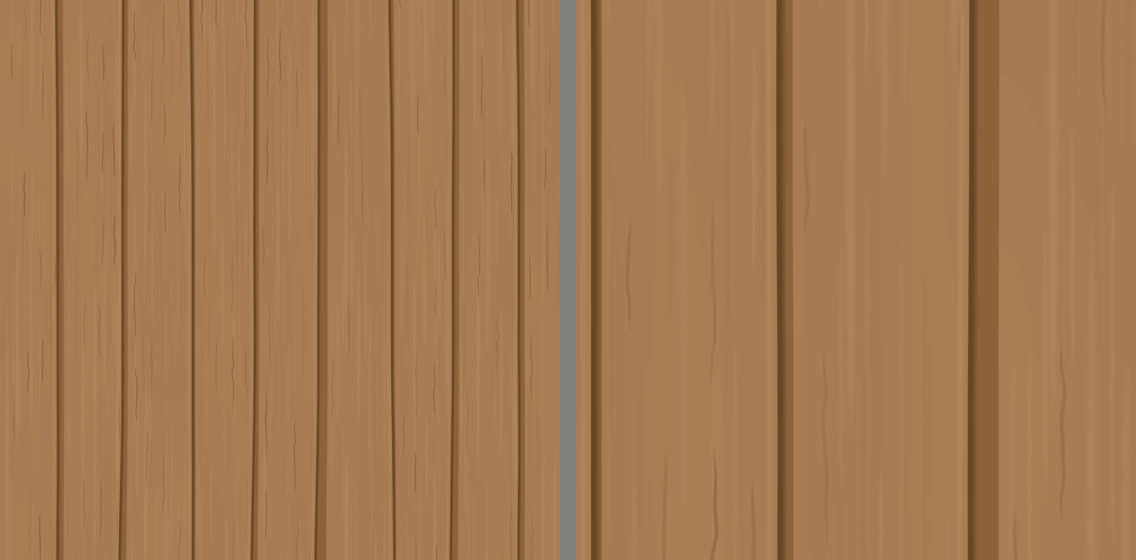
Left, the full canvas; right, a detail of the centre.
Write a WebGL 2 fragment shader that draws this texture.

```glsl
#version 300 es
precision highp float;
// Upright wooden planks divided by uneven, slightly bent seams.
// Each seam is a shaded band; pale grain and thin dark cracks are
// tapered strokes scattered over a jittered grid on every plank.

uniform vec2 u_resolution;
out vec4 fragColor;

const vec3 WOOD = vec3(0.66, 0.49, 0.325);
const vec3 PALE_GRAIN = vec3(0.705, 0.535, 0.37);
const vec3 CRACK = vec3(0.51, 0.36, 0.22);
const vec3 GAP = vec3(0.55, 0.385, 0.225);
const vec3 GAP_SHADOW = vec3(0.40, 0.265, 0.14);

// Per seam: left edge, width, bend at the top, bend at the bottom
const int SEAM_COUNT = 8;
const vec4 SEAMS[SEAM_COUNT] = vec4[](
    vec4(0.101, 0.0125, -0.002, 0.001), vec4(0.217, 0.0110, 0.001, -0.006),
    vec4(0.342, 0.0065, -0.004, 0.001), vec4(0.453, 0.0095, 0.000, -0.006),
    vec4(0.567, 0.0180, 0.001, -0.006), vec4(0.699, 0.0065, -0.005, 0.005),
    vec4(0.807, 0.0125, 0.002, -0.005), vec4(0.925, 0.0120, -0.003, 0.000));

float hash(vec2 p) {
    vec3 q = fract(vec3(p.xyx) * 0.1031);
    q += dot(q, q.yzx + 33.33);
    return fract((q.x + q.y) * q.z);
}

float noise(vec2 p) {
    vec2 cell = floor(p);
    vec2 f = smoothstep(0.0, 1.0, fract(p));
    float low = mix(hash(cell), hash(cell + vec2(1, 0)), f.x);
    float high = mix(hash(cell + vec2(0, 1)), hash(cell + vec2(1, 1)), f.x);
    return mix(low, high, f.y);
}

// Sideways shift of a seam, strongest near its two ends
float seamBend(float y, float top, float bottom) {
    float rise = smoothstep(0.6, 1.1, y);
    float fall = 1.0 - smoothstep(-0.1, 0.35, y);
    return top * rise + bottom * fall;
}

// One tapered vertical stroke per grid cell, with random place and strength
float strokes(vec2 p, vec2 cellSize, float halfWidth, float wobble,
              float density, float seed, float blur) {
    float column = floor(p.x / cellSize.x);
    float y = p.y / cellSize.y + hash(vec2(column, seed));
    vec2 id = vec2(column + seed * 17.0, floor(y));
    float present = step(hash(id + 3.1), density);
    float halfLength = mix(0.22, 0.47, hash(id + 7.7));
    float along = abs(fract(y) - 0.5) / halfLength;
    float taper = max(1.0 - along * along, 0.0);
    float center = (column + mix(0.3, 0.7, hash(id + 11.3))) * cellSize.x;
    center += (noise(vec2(p.y * 60.0, id.x + id.y * 5.0)) - 0.5) * wobble;
    float radius = halfWidth * (0.4 + 0.6 * taper);
    float line = 1.0 - smoothstep(0.0, radius + blur, abs(p.x - center));
    return line * smoothstep(0.0, 0.6, taper) * present * mix(0.45, 1.0, hash(id + 19.9));
}

// Wood surface in coordinates measured from the plank's left edge
vec3 plankColor(vec2 p, float plank, float blur) {
    float tone = noise(vec2(p.x * 25.0 + plank * 9.0, p.y * 2.5));
    vec3 color = WOOD * mix(0.985, 1.01, tone);
    float broad = strokes(p, vec2(0.021, 0.55), 0.0045, 0.001, 0.6, plank + 1.0, blur);
    float fine = strokes(p, vec2(0.012, 0.30), 0.0022, 0.001, 0.5, plank + 31.0, blur);
    color = mix(color, PALE_GRAIN, max(broad * 0.6, fine * 0.5));
    float shade = strokes(p, vec2(0.017, 0.24), 0.0035, 0.001, 0.4, plank + 53.0, blur);
    color = mix(color, CRACK, shade * 0.14);
    float crack = strokes(p, vec2(0.027, 0.16), 0.0018, 0.0028, 0.36, plank + 71.0, blur);
    return mix(color, CRACK, crack * 0.65);
}

void main() {
    vec2 p = gl_FragCoord.xy / u_resolution;
    float pixel = 1.0 / u_resolution.x;

    // Gather the seam coverage and find the plank under this point
    float plank = 0.0;
    float plankLeft = -0.02;
    float gap = 0.0;
    float shadow = 0.0;
    float rim = 0.0;
    for (int i = 0; i < SEAM_COUNT; i++) {
        vec4 seam = SEAMS[i];
        float bend = seamBend(p.y, seam.z, seam.w);
        bend += (noise(vec2(p.y * 5.0, float(i) * 7.0)) - 0.5) * 0.0016;
        float left = seam.x + bend;
        float right = seam.x + seam.y + bend * 0.5;
        float inset = p.x - left;
        float inside = smoothstep(-pixel, pixel, inset)
                     * (1.0 - smoothstep(-pixel, pixel, p.x - right));
        gap = max(gap, inside);
        shadow = max(shadow, inside * (1.0 - smoothstep(0.0015, 0.0065, inset)));
        rim = max(rim, 1.0 - smoothstep(0.0, 0.0028, abs(inset + 0.0048)));
        if (p.x > 0.5 * (left + right)) {
            plank = float(i + 1);
            plankLeft = right;
        }
    }

    // Lay the lit plank rim, then the gap and its shadow over the wood
    vec3 color = plankColor(vec2(p.x - plankLeft, p.y), plank, pixel * 0.5);
    float rimWear = 0.35 + 0.4 * noise(vec2(plank * 5.0, p.y * 6.0));
    color = mix(color, PALE_GRAIN, rim * rimWear);
    color = mix(color, GAP, gap);
    color = mix(color, GAP_SHADOW, shadow);
    fragColor = vec4(color, 1.0);
}
```
